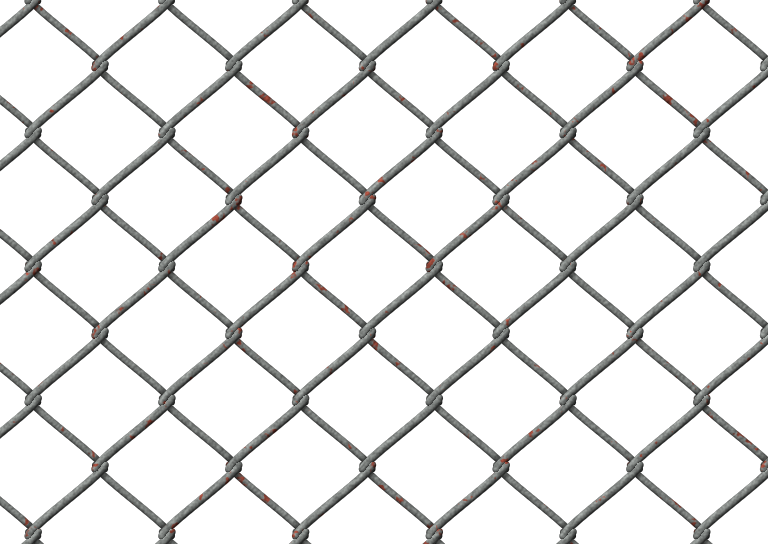
Reproduce this pattern procedurally as a Shadertoy shader.

```glsl
const float HALF_PITCH = 0.1229;            // half a mesh diamond, in canvas heights
const vec2 FIRST_KNOT = vec2(0.061, 0.0185);
const float FRONT_RADIUS = 0.062;           // radii in half pitches
const float BACK_RADIUS = 0.052;
const int CURVE_STEPS = 14;

struct Wire {
    vec2 offset;   // from the centre line to the point
    float dist;
    float along;   // 0 to 1 between two knots
    vec2 id;
};

float hash(vec2 p) {
    vec3 q = fract(p.xyx * vec3(0.1031, 0.1030, 0.0973));
    q += dot(q, q.yzx + 33.33);
    return fract((q.x + q.y) * q.z);
}

vec2 gradient(vec2 cell) {
    float angle = 6.2832 * hash(cell + 71.0);
    return vec2(cos(angle), sin(angle));
}

float gradientNoise(vec2 p) {
    vec2 i = floor(p), f = p - i;
    vec2 u = f * f * f * (f * (f * 6.0 - 15.0) + 10.0);
    vec2 e = vec2(1.0, 0.0);
    float low = mix(dot(gradient(i), f), dot(gradient(i + e), f - e), u.x);
    float high = mix(dot(gradient(i + e.yx), f - e.yx),
                     dot(gradient(i + 1.0), f - 1.0), u.x);
    return mix(low, high, u.y);
}

// Hooked strand from knot (0,0) to knot (1,1)
vec2 strandPoint(float t) {
    vec2 start = vec2(-0.068, -0.030), pull = vec2(-0.080, 0.090);
    float s = 1.0 - t;
    return s * s * s * start + 3.0 * s * s * t * pull
         + 3.0 * s * t * t * (1.0 - pull) + t * t * t * (1.0 - start);
}

// Closest offset to the strand, with the curve parameter in z
vec3 strandOffset(vec2 p) {
    vec3 best = vec3(9.0);
    vec2 a = strandPoint(0.0);
    for (int i = 1; i <= CURVE_STEPS; i++) {
        vec2 b = strandPoint(float(i) / float(CURVE_STEPS));
        vec2 ab = b - a;
        float k = clamp(dot(p - a, ab) / dot(ab, ab), 0.0, 1.0);
        vec2 off = p - a - k * ab;
        if (dot(off, off) < dot(best.xy, best.xy))
            best = vec3(off, (float(i - 1) + k) / float(CURVE_STEPS));
        a = b;
    }
    return best;
}

// Nearest of the strands that rise to the right
Wire nearestWire(vec2 p) {
    vec2 lattice = 0.5 * vec2(p.x + p.y, p.x - p.y);
    Wire wire = Wire(vec2(9.0), 9.0, 0.0, vec2(0.0));
    for (int k = -1; k <= 1; k++) {
        vec2 id = vec2(floor(lattice.x) + float(k), floor(lattice.y + 0.5));
        vec3 hit = strandOffset(p - vec2(id.x + id.y, id.x - id.y));
        float d = length(hit.xy);
        if (d < wire.dist) wire = Wire(hit.xy, d, hit.z, id);
    }
    return wire;
}

float coverage(float dist, float radius, float pixel) {
    return clamp(0.5 + (radius - dist) / pixel, 0.0, 1.0);
}

// Weathered zinc with streaks and rust patches
vec3 wireColor(Wire wire, vec2 p, float radius, float seed) {
    vec2 slope = wire.offset / radius;
    float height = sqrt(max(1.0 - dot(slope, slope), 0.0));
    float light = max(dot(vec3(slope, height), normalize(vec3(-0.35, 0.6, 0.75))), 0.0);
    float tone = mix(0.17, 0.59, light) * mix(0.72, 1.0, smoothstep(0.0, 0.6, height));

    vec2 grain = vec2(p.x + p.y, p.x - p.y);
    float streaks = gradientNoise(grain * vec2(5.0, 15.0) + seed);
    float pits = gradientNoise(p * 27.0 + seed);
    tone *= 1.0 + 0.30 * streaks + 0.22 * pits;
    vec3 zinc = tone * vec3(0.98, 1.01, 0.99);

    float knot = 1.0 - smoothstep(0.0, 0.22, min(wire.along, 1.0 - wire.along));
    float wear = 0.30 * (hash(wire.id + seed) - 0.6) + 0.10 * knot;
    float patches = gradientNoise(p * 5.0 + seed) + 0.45 * gradientNoise(p * 17.0 - seed);
    float rust = smoothstep(0.32, 0.56, patches + wear);
    return mix(zinc, tone * vec3(1.12, 0.44, 0.32), 0.85 * rust);
}

void mainImage(out vec4 fragColor, in vec2 fragCoord) {
    vec2 p = (fragCoord / iResolution.y - FIRST_KNOT) / HALF_PITCH;
    float pixel = 1.0 / (iResolution.y * HALF_PITCH);
    vec2 flipY = vec2(1.0, -1.0);

    Wire front = nearestWire(p);
    Wire back = nearestWire(p * flipY);
    back.offset *= flipY;

    // Falling strands, shaded where they pass under a knot
    float contact = mix(0.55, 1.0, smoothstep(0.05, 0.16, front.dist));
    vec3 backColor = wireColor(back, p, BACK_RADIUS, 13.0) * contact;
    vec3 color = mix(vec3(1.0), backColor, coverage(back.dist, BACK_RADIUS, pixel));

    // Rising strands on top
    vec3 frontColor = wireColor(front, p, FRONT_RADIUS, 41.0);
    color = mix(color, frontColor, coverage(front.dist, FRONT_RADIUS, pixel));
    fragColor = vec4(color, 1.0);
}
```
